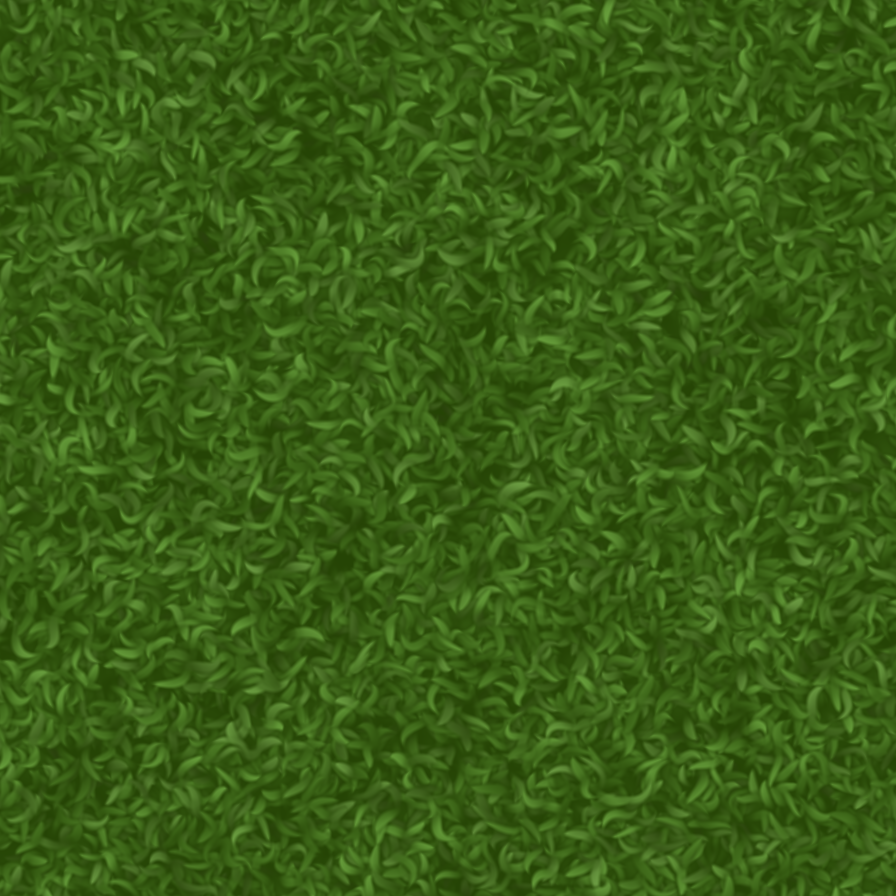
Write a three.js fragment shader that draws this texture.

```glsl
// Dense turf of short, curved grass blades seen from above.
// Each layer is a jittered cell grid with one tapered, bent blade per cell;
// layers are painted from dark soil up to bright tips, with soft blended roots.

#define CELLS 30.0        // cells across the canvas
#define LAYERS 8          // painted depth layers
#define BLADE_WIDTH 0.150 // half width, in cells
#define SOFTNESS 0.085    // edge blur, in cells
#define SHADOW 0.36       // soil tint around each blade
#define TONE_SPREAD 0.44  // brightness difference between blades
#define PATCH_TONE 0.10   // strength of broad light and dark patches
#define SOIL vec3(0.145, 0.265, 0.018)
#define LEAF vec3(0.245, 0.410, 0.100)
#define TIP vec3(0.405, 0.620, 0.235)
#define COOL vec3(0.020, -0.008, 0.030)

varying vec2 vUv;

vec4 hash4(vec2 cell, float seed) {
  vec4 q = fract(vec4(cell.xyx, seed + cell.y) * vec4(0.1031, 0.1030, 0.0973, 0.1099) + seed * 0.137);
  q += dot(q, q.wzxy + 33.33);
  return fract((q.xxyz + q.yzzw) * q.zywx);
}

// Broad light and dark patches from layered sines
float patches(vec2 uv) {
  float broad = sin(uv.x * 19.0 + 2.0 * sin(uv.y * 13.0))
              + sin(uv.y * 27.0 + 2.0 * sin(uv.x * 21.0 + 1.0));
  float clumps = sin(uv.x * 61.0 + 2.5 * sin(uv.y * 37.0 + 0.6))
               * sin(uv.y * 67.0 + 2.5 * sin(uv.x * 41.0 + 2.0));
  return 0.35 * broad + 0.8 * clumps;
}

vec3 grassRamp(float tone) {
  vec3 color = mix(SOIL, LEAF, smoothstep(0.0, 0.5, tone));
  return mix(color, TIP, smoothstep(0.38, 1.0, tone));
}

// Paint one blade over the color below; p is relative to the blade center
vec3 paintBlade(vec3 below, vec2 p, vec4 shape, vec4 look, float depth, float patchTone) {
  float angle = 6.2832 * shape.z;
  float halfLength = mix(0.44, 0.86, shape.w);
  vec2 axis = vec2(cos(angle), sin(angle));
  vec2 q = vec2(dot(p, axis), dot(p, vec2(-axis.y, axis.x))) / halfLength;

  // Center line: an arc plus an S curve
  float arc = (look.x - 0.5) * 1.4;
  float sway = (look.y - 0.5) * 1.3;
  float line = arc * (q.x * q.x - 0.33) + sway * q.x * (q.x * q.x - 1.0);
  float slope = 2.0 * arc * q.x + sway * (3.0 * q.x * q.x - 1.0);
  float side = (q.y - line) * halfLength / sqrt(1.0 + slope * slope);

  // Tapered outline, melting into the turf toward the root
  float along = clamp(q.x * 0.5 + 0.5, 0.0, 1.0);
  float taper = 4.0 * along * (1.0 - along);
  float width = BLADE_WIDTH * mix(0.6, 1.15, look.z) * taper;
  float edge = abs(side) - width;
  float fade = smoothstep(0.0, 0.55, along) * smoothstep(0.0, 0.15, 1.0 - along);
  float cover = (1.0 - smoothstep(-SOFTNESS, SOFTNESS, edge)) * fade;
  float shade = (1.0 - smoothstep(0.0, 0.20, edge)) * fade;

  // Brightness rises with height, toward the tip and on one side
  float tone = mix(0.20, 0.53, depth) + TONE_SPREAD * (look.w - 0.5);
  tone += 0.36 * (along - 0.45) + 0.08 * clamp(side / BLADE_WIDTH, -1.0, 1.0);
  tone += PATCH_TONE * patchTone;
  vec3 blade = grassRamp(tone) + COOL * smoothstep(0.5, 1.0, fract(look.z * 7.0));
  return mix(mix(below, SOIL, SHADOW * shade), blade, cover);
}

void main() {
  float patchTone = patches(vUv);
  vec3 color = grassRamp(0.12 + PATCH_TONE * patchTone);

  for (int layer = 0; layer < LAYERS; layer++) {
    float seed = float(layer) + 1.0;
    float depth = float(layer) / float(LAYERS - 1);
    vec2 grid = vUv * CELLS + seed * vec2(7.37, 3.61);
    vec2 home = floor(grid);

    // Blades reach into the neighboring cells
    for (int y = -1; y <= 1; y++) {
      for (int x = -1; x <= 1; x++) {
        vec2 cell = home + vec2(float(x), float(y));
        vec4 shape = hash4(cell, seed);
        vec4 look = hash4(cell + 71.3, seed + 19.7);
        color = paintBlade(color, grid - cell - shape.xy, shape, look, depth, patchTone);
      }
    }
  }

  gl_FragColor = vec4(color, 1.0);
}
```
